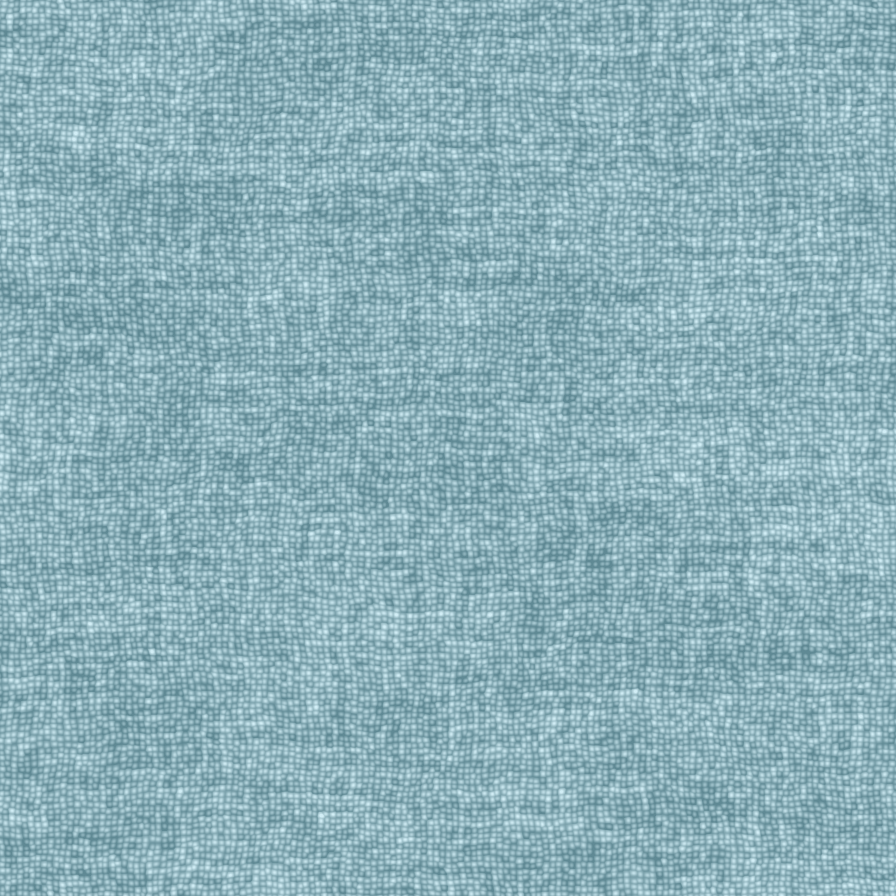
A Shadertoy shader for this texture:

```glsl
// Pale blue linen: a fine plain weave seen as rows of soft, uneven grains.
// Each grain is a jittered cell with an oval bump; its tone comes from
// thread-long streaks, broad clouds, small slubs and a per-grain hash.

const vec2 THREADS = vec2(144.0, 150.0);      // threads per canvas side
const vec3 MEAN_BLUE = vec3(0.560, 0.702, 0.740);
const vec3 TONE_STEP = vec3(0.082, 0.072, 0.070);

float hash(vec2 p) {
    vec3 q = fract(p.xyx * vec3(0.1031, 0.1030, 0.0973));
    q += dot(q, q.yzx + 33.33);
    return fract((q.x + q.y) * q.z);
}

float smoothNoise(vec2 p) {
    vec2 cell = floor(p), f = fract(p);
    f = f * f * (3.0 - 2.0 * f);
    float low = mix(hash(cell), hash(cell + vec2(1, 0)), f.x);
    float high = mix(hash(cell + vec2(0, 1)), hash(cell + vec2(1, 1)), f.x);
    return mix(low, high, f.y);
}

// Layered sines that make the threads wander, in thread widths.
vec2 threadWander(vec2 p) {
    vec2 slow = sin(p.yx * vec2(0.11, 0.09) + 2.0 * sin(p * 0.043));
    vec2 quick = sin(p.yx * vec2(0.47, 0.53) + 1.7 * sin(p * 0.21 + 1.3));
    return 0.42 * slow + 0.16 * quick;
}

// Brightness of one grain, in steps around the mean.
float grainTone(vec2 id) {
    float weft = smoothNoise(vec2(id.x * 0.08, id.y) + 71.0) - 0.5;
    float warp = smoothNoise(vec2(id.x, id.y * 0.07) + 213.0) - 0.5;
    float cloud = smoothNoise(id * vec2(0.045, 0.07) + 37.0) - 0.5;
    float slub = smoothstep(0.82, 1.0, smoothNoise(vec2(id.x, id.y * 0.3) + 401.0));
    float own = hash(id + 507.0) - 0.5;
    return 1.25 * weft + 0.85 * warp + 0.7 * cloud + 0.9 * slub + 1.9 * own;
}

// Height and blended tone of the grains around a point.
float weave(vec2 p) {
    p += threadWander(p);
    vec2 home = floor(p);
    float height = 0.0, toneSum = 0.0, weightSum = 0.0, slope = 0.0;
    for (int j = -1; j <= 1; j++) {
        for (int i = -1; i <= 1; i++) {
            vec2 id = home + vec2(i, j);
            vec2 jitter = vec2(hash(id + 17.0), hash(id + 91.0)) - 0.5;
            vec2 d = p - id - 0.5 - jitter * vec2(0.34, 0.38);
            float stretch = hash(id + 153.0);
            vec2 tightness = mix(vec2(6.5, 4.0), vec2(4.0, 6.8), stretch);
            float bump = exp(-dot(d * d, tightness));
            float weight = bump * bump;
            height = max(height, bump);
            toneSum += weight * grainTone(id);
            slope += weight * (d.y - 0.5 * d.x);
            weightSum += weight;
        }
    }
    float blend = 1.0 / max(weightSum, 0.001);
    return 3.5 * (height - 0.53) + (toneSum + 0.5 * slope) * blend;
}

void mainImage(out vec4 fragColor, in vec2 fragCoord) {
    // Average four samples per pixel to smooth the grain edges.
    float tone = 0.0;
    for (int s = 0; s < 4; s++) {
        vec2 offset = vec2(s & 1, s >> 1) * 0.5 - 0.25;
        tone += 0.25 * weave((fragCoord + offset) / iResolution.y * THREADS);
    }
    vec3 color = MEAN_BLUE + TONE_STEP * clamp(tone, -2.3, 3.2);
    fragColor = vec4(color, 1.0);
}
```
